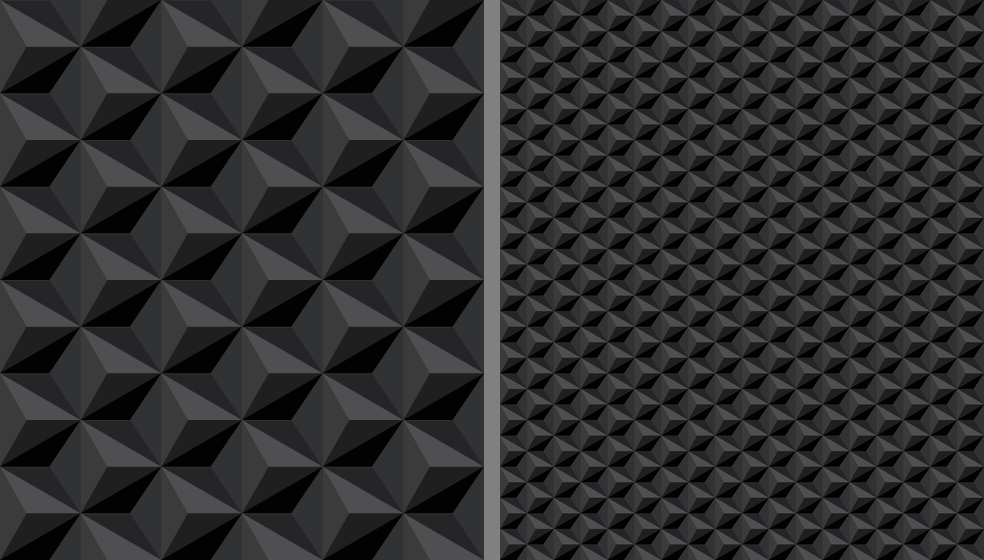
Left: one tile. Right: repeated 3 by 3.
Give the GLSL for this pattern, as a Shadertoy shader.

```glsl
#define GRID vec2(6.0, 6.0)            // columns (even) and rows of facet cells
#define LEFT_APEX 0.33                 // peak of the right-pointing pyramids
#define RIGHT_APEX 0.61                // peak of the left-pointing pyramids
#define RIDGE_WIDTH 0.009
#define RIDGE_GLOW 0.05
#define SAMPLES 4
#define LIT vec3(0.310, 0.310, 0.318)
#define LEFT_SIDE vec3(0.230, 0.230, 0.230)
#define RIGHT_SIDE vec3(0.193, 0.196, 0.200)
#define SHADE_COOL vec3(0.146, 0.146, 0.154)
#define SHADE_DEEP vec3(0.120, 0.120, 0.120)
#define BLACK vec3(0.006)

// Flat colour of the pyramid face under a point in cell units
vec3 facetColor(vec2 p) {
    float column = floor(p.x);
    float x = p.x - column;
    // Odd columns shift by half a cell; y is zero at the left lattice vertex
    float y = fract(p.y + 0.5 * mod(column, 2.0) + 0.5) - 0.5;
    float rise = 2.0 * abs(y);

    // Left-pointing pyramid
    if (rise < x) {
        if (x > mix(RIGHT_APEX, 1.0, rise)) return RIGHT_SIDE;
        if (y > 0.0) return BLACK;
        return SHADE_COOL + RIDGE_GLOW * step(-y, RIDGE_WIDTH);
    }

    // Right-pointing pyramid
    if (x < LEFT_APEX * rise) return LEFT_SIDE;
    return y < 0.0 ? LIT : SHADE_DEEP;
}

void mainImage(out vec4 fragColor, in vec2 fragCoord) {
    // Average a grid of subsamples to smooth every facet edge
    vec3 color = vec3(0.0);
    for (int j = 0; j < SAMPLES; j++) {
        for (int i = 0; i < SAMPLES; i++) {
            vec2 offset = (vec2(i, j) + 0.5) / float(SAMPLES) - 0.5;
            color += facetColor((fragCoord + offset) / iResolution.xy * GRID);
        }
    }
    fragColor = vec4(color / float(SAMPLES * SAMPLES), 1.0);
}
```
